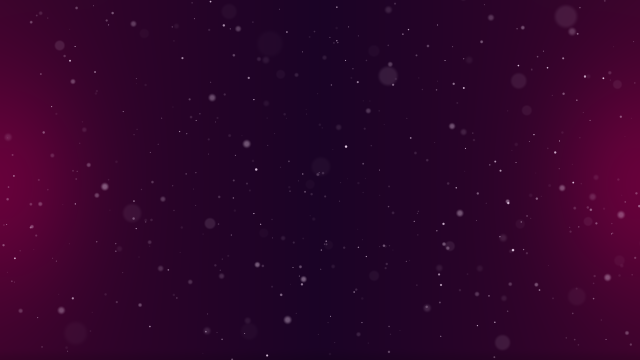
A Shadertoy shader for this background:

```glsl
vec3 hash32(vec2 p) {
    vec3 q = fract(vec3(p.xyx) * vec3(0.1031, 0.1030, 0.0973));
    q += dot(q, q.yxz + 33.33);
    return fract((q.xxy + q.yzz) * q.zyx);
}

// Dark violet centre, with magenta light entering from both sides
vec3 backdrop(vec2 uv) {
    float side = abs(uv.x - 0.5) * 2.0;
    vec3 color = mix(vec3(0.105, 0.012, 0.147), vec3(0.225, 0.015, 0.170), pow(side, 1.1));
    vec2 q = vec2((1.0 - side) / 0.28, (uv.y - 0.49) / 0.32);
    color += vec3(0.175, -0.010, 0.058) * exp(-dot(q, q));
    float edgeShade = smoothstep(0.0, 0.035, uv.y);
    return color * mix(0.88, 1.0, edgeShade);
}

// One jittered disc per cell, kept within the cell; returns its opacity
float particles(vec2 p, float cell, vec2 radii, vec2 opacity, float amount,
                float blur, float seed) {
    float aspect = iResolution.x / iResolution.y;
    p += vec2(0.37, 0.61) * cell * fract(seed * 0.731);
    vec2 id = floor(p / cell);
    vec3 place = hash32(id + seed * 17.0);
    vec3 look = hash32(id + seed * 29.0 + 71.0);

    float radius = mix(radii.x, radii.y, look.x * look.x);
    float softness = max(radius * blur, 0.7 / iResolution.y);
    float margin = radius + softness;
    vec2 center = id * cell + mix(vec2(margin), vec2(cell - margin), place.xy);

    // Particles gather in a broad band around the middle
    vec2 spread = (center - vec2(0.5 * aspect, 0.51)) / vec2(0.62 * aspect, 0.42);
    float density = amount * mix(0.22, 1.0, exp(-dot(spread, spread)));
    float disc = 1.0 - smoothstep(radius - softness, margin, length(p - center));
    return disc * mix(opacity.x, opacity.y, look.y * look.y) * step(place.z, density);
}

void mainImage(out vec4 fragColor, in vec2 fragCoord) {
    vec2 uv = fragCoord / iResolution.xy;
    vec2 p = fragCoord / iResolution.y;
    vec3 color = backdrop(uv);
    vec3 dust = vec3(0.94, 0.84, 0.94);

    // Large, faint out-of-focus discs
    for (int i = 0; i < 2; i++) {
        float alpha = particles(p, 0.17, vec2(0.012, 0.034), vec2(0.025, 0.13),
                                0.34, 0.25, float(i) + 2.0);
        color = mix(color, dust, alpha);
    }
    // Medium soft specks
    for (int i = 0; i < 2; i++) {
        float alpha = particles(p, 0.095, vec2(0.003, 0.009), vec2(0.06, 0.42),
                                0.48, 0.65, float(i) + 11.0);
        color = mix(color, dust, alpha);
    }
    // Fine dust with a few bright points
    for (int i = 0; i < 4; i++) {
        float alpha = particles(p, 0.075, vec2(0.0010, 0.0034), vec2(0.08, 0.95),
                                0.42, 0.45, float(i) + 23.0);
        color = mix(color, dust, alpha);
    }
    fragColor = vec4(color, 1.0);
}
```
